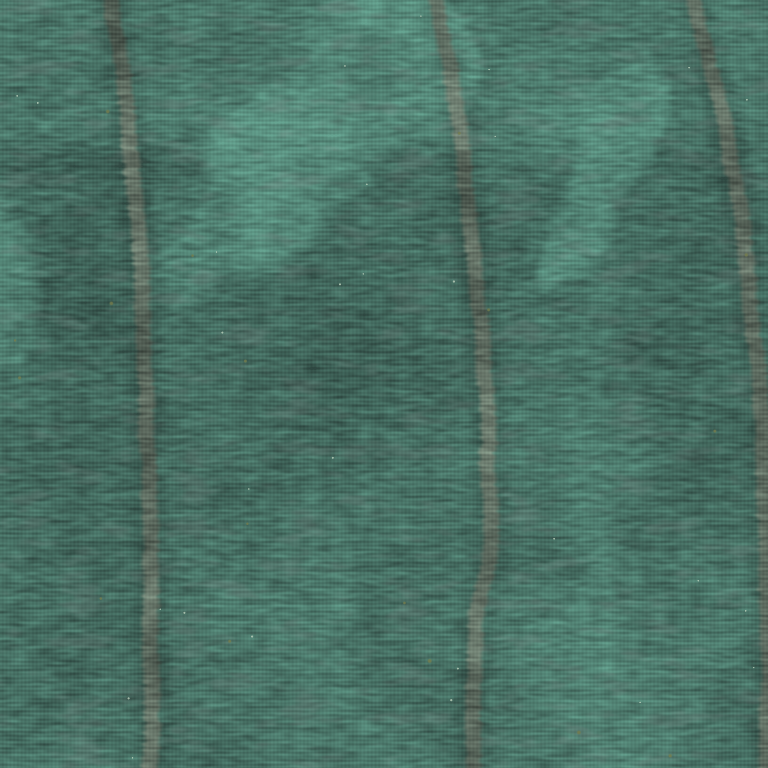
Give the GLSL for this texture, as a three.js fragment shader.

```glsl
#define SEAMS 3
#define SEAM_HALF_WIDTH 0.0105
#define THREAD_ROWS 186.0
#define THREAD_COLUMNS 204.0
#define WEAVE_DEPTH 0.10
#define STREAK_DEPTH 0.62
#define CLOUD_DEPTH 0.30
#define PATCH_LIFT 0.34
#define SPECK_CELLS 26.0
#define SPECK_CHANCE 0.07

varying vec2 vUv;

const float TAU = 6.2831853;
const vec3 DARK_GREEN = vec3(0.20, 0.31, 0.28);
const vec3 LIGHT_GREEN = vec3(0.38, 0.61, 0.54);
const vec3 FADED_GREY = vec3(0.36, 0.47, 0.44);
const vec3 SEAM_TAN = vec3(0.42, 0.46, 0.41);
const vec3 SPECK_PALE = vec3(0.74, 0.82, 0.74);
const vec3 SPECK_OCHRE = vec3(0.46, 0.49, 0.30);

float hash(vec2 p) {
  return fract(sin(dot(p, vec2(127.1, 311.7))) * 43758.55);
}

float slope(vec2 cell, vec2 offset) {
  float angle = TAU * hash(cell);
  return dot(vec2(cos(angle), sin(angle)), offset);
}

// Gradient noise, centred on zero
float noise(vec2 p) {
  vec2 i = floor(p), f = fract(p);
  vec2 w = f * f * f * (f * (f * 6.0 - 15.0) + 10.0);
  vec2 e = vec2(1.0, 0.0);
  return mix(mix(slope(i, f), slope(i + e.xy, f - e.xy), w.x),
             mix(slope(i + e.yx, f - e.yx), slope(i + e.xx, f - e.xx), w.x), w.y);
}

float fbm(vec2 p) {
  float sum = 0.0, amp = 0.6;
  for (int i = 0; i < 4; i++) {
    sum += amp * noise(p);
    p = p * 2.03 + 17.3;
    amp *= 0.55;
  }
  return sum;
}

// Distance to a capsule whose radius tapers from ra to rb
float taper(vec2 p, vec2 a, vec2 b, float ra, float rb) {
  vec2 ab = b - a;
  float h = clamp(dot(p - a, ab) / dot(ab, ab), 0.0, 1.0);
  return length(p - a - ab * h) - mix(ra, rb, h);
}

float blob(vec2 p, vec2 centre, vec2 size) {
  vec2 d = (p - centre) / size;
  return exp(-dot(d, d));
}

// Seams lean left toward the top
float seamX(float i, float y) {
  float base = 0.196 + 0.444 * i - 0.042 * i * (i - 1.0);
  float kink = 0.024 * smoothstep(0.30, 0.17, y) * i * (2.0 - i);
  return base - (0.050 + 0.023 * i) * y * y * y - kink;
}

// Worn light patches with ragged edges
float lightPatches(vec2 p) {
  p += 0.045 * vec2(noise(p * 9.0), noise(p * 9.0 + 31.0));
  p += 0.012 * vec2(noise(p * 34.0), noise(p * 34.0 + 5.0));
  float d = taper(p, vec2(0.50, 0.92), vec2(0.25, 0.64), 0.105, 0.053);
  d = min(d, taper(p, vec2(0.81, 0.86), vec2(0.74, 0.65), 0.052, 0.022));
  d = min(d, taper(p, vec2(-0.02, 0.72), vec2(0.01, 0.55), 0.028, 0.038));
  return smoothstep(0.014, -0.014, d);
}

void main() {
  vec2 p = vUv;

  // Broad fading and stains
  float tone = 0.40 + CLOUD_DEPTH * fbm(p * vec2(5.0, 6.0) + 3.0);
  tone += PATCH_LIFT * lightPatches(p) * (0.85 + 0.6 * noise(p * 7.0));
  tone += 0.13 * smoothstep(0.78, 0.83, p.y);
  tone += 0.18 * blob(p, vec2(0.82, 0.08), vec2(0.20, 0.24));
  tone += 0.13 * blob(p, vec2(0.77, 0.42), vec2(0.03, 0.30));
  tone += 0.12 * blob(p, vec2(0.42, 0.13), vec2(0.13, 0.15));
  tone -= 0.17 * blob(p, vec2(0.09, 0.70), vec2(0.08, 0.12));
  tone -= 0.12 * blob(p, vec2(0.40, 0.53), vec2(0.17, 0.15));
  tone -= 0.14 * blob(p, vec2(0.88, 0.50), vec2(0.08, 0.15));
  tone -= 0.28 * blob(p, vec2(0.29, 0.74), vec2(0.025, 0.035));
  tone -= 0.16 * blob(p, vec2(0.12, 0.79), vec2(0.16, 0.018));

  // Horizontal slubs and woven threads
  float streak = 0.55 * noise(p * vec2(26.0, 145.0))
               + 0.45 * noise(p * vec2(60.0, 205.0) + 40.0)
               + 0.30 * noise(p * vec2(9.0, 75.0) + 80.0);
  float rows = sin(TAU * THREAD_ROWS * p.y + 1.2 * noise(p * 12.0));
  float columns = sin(TAU * THREAD_COLUMNS * p.x);
  float weave = WEAVE_DEPTH * (rows + 0.55 * columns);
  tone += STREAK_DEPTH * streak + weave;

  // Seams with dark, frayed margins
  float seam = 0.0;
  float fringe = 0.0;
  for (int i = 0; i < SEAMS; i++) {
    float wobble = 0.005 * noise(vec2(p.y * 16.0, float(i) * 9.0 + 0.5));
    float d = abs(p.x - seamX(float(i), p.y) - wobble + 0.006 * streak);
    seam = max(seam, smoothstep(SEAM_HALF_WIDTH + 0.004, SEAM_HALF_WIDTH - 0.005, d));
    fringe = max(fringe, smoothstep(0.034, 0.010, d));
  }
  float soil = 0.65 + 0.9 * fbm(p * vec2(9.0, 14.0) + 60.0);
  tone -= 0.27 * fringe * soil;

  vec3 color = mix(DARK_GREEN, LIGHT_GREEN, clamp(tone, -0.1, 1.12));
  float greying = smoothstep(0.02, 0.38, fbm(p * vec2(14.0, 40.0) + 90.0));
  color = mix(color, FADED_GREY * (0.84 + 0.35 * tone), 0.55 * greying);
  float seamShade = 0.93 + 0.45 * streak + 0.6 * weave + 0.35 * noise(p * vec2(4.0, 11.0));
  color = mix(color, SEAM_TAN * seamShade, 0.82 * seam);

  // Sparse lint and ochre flecks
  vec2 cell = floor(p * SPECK_CELLS);
  vec2 centre = 0.2 + 0.6 * vec2(hash(cell + 3.1), hash(cell + 8.7));
  float kind = hash(cell + 15.3);
  float radius = mix(0.035, 0.10, kind * kind);
  float speck = smoothstep(radius, radius * 0.3, length(fract(p * SPECK_CELLS) - centre));
  speck *= step(hash(cell + 21.9), SPECK_CHANCE);
  color = mix(color, mix(SPECK_PALE, SPECK_OCHRE, step(0.6, kind)), 0.8 * speck);

  gl_FragColor = vec4(color, 1.0);
}
```
